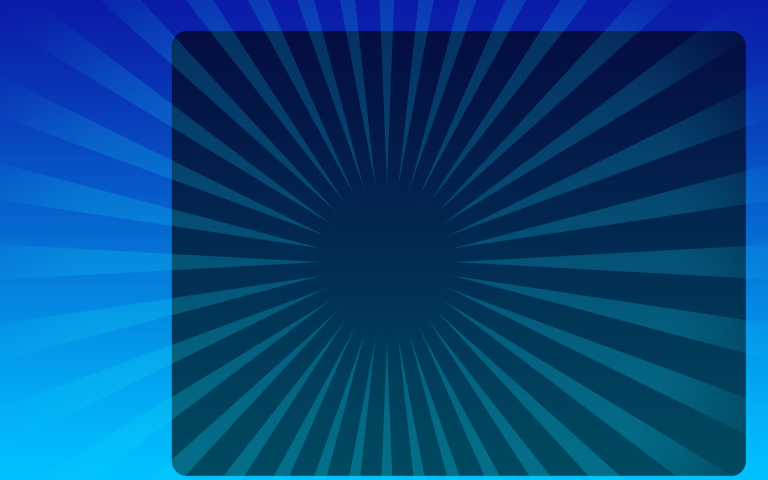
This background is drawn by a WebGL 2 fragment shader. Its source:

```glsl
#version 300 es
precision highp float;
// Blue sunburst of tapered rays over a dark translucent rounded panel.

uniform vec2 u_resolution;
out vec4 outColor;

const float TAU = 6.2831853;
const vec3 SKY_TOP = vec3(0.04, 0.10, 0.66);
const vec3 SKY_BOTTOM = vec3(0.0, 0.76, 1.0);
const vec3 RAY_COLOR = vec3(0.05, 0.82, 0.95);

// Signed distance to a box with rounded corners.
float roundedBox(vec2 p, vec2 halfSize, float radius) {
    vec2 q = abs(p) - halfSize + radius;
    return length(max(q, 0.0)) + min(max(q.x, q.y), 0.0) - radius;
}

// Antialiased coverage of a signed distance.
float coverage(float dist, float pixel) {
    return 1.0 - smoothstep(-0.75 * pixel, 0.75 * pixel, dist);
}

// Distance to the nearest of count wedges whose tips lie on a circle.
float rayDistance(vec2 p, float count, float tipRadius, float slope) {
    float sector = TAU / count;
    float angle = mod(atan(p.y, p.x) + 0.5 * sector, sector) - 0.5 * sector;
    vec2 local = length(p) * vec2(cos(angle), sin(angle));
    return abs(local.y) - slope * (local.x - tipRadius);
}

// Vertical sky gradient, height running from 0 to 1.
vec3 skyColor(float height) {
    float depth = 1.0 - height;
    return mix(SKY_TOP, SKY_BOTTOM, mix(depth, smoothstep(0.0, 1.0, depth), 0.3));
}

void main() {
    // One unit is the canvas height.
    vec2 uv = gl_FragCoord.xy / u_resolution.y;
    float pixel = 1.0 / u_resolution.y;
    vec3 color = skyColor(uv.y);

    // Dark panel
    float panel = roundedBox(uv - vec2(0.956, 0.472), vec2(0.598, 0.4635), 0.031);
    color *= mix(1.0, 0.38, coverage(panel, pixel));

    // Rays, slightly narrowed sideways and fading outward
    vec2 fromCenter = uv - vec2(0.806, 0.454);
    float rays = rayDistance(fromCenter / vec2(0.85, 1.0), 36.0, 0.165, 0.047);
    float fade = 1.0 - smoothstep(0.58, 0.95, length(fromCenter));
    float opacity = mix(0.28, 0.18, uv.y) * fade;
    color = mix(color, RAY_COLOR, coverage(rays, pixel) * opacity);

    outColor = vec4(color, 1.0);
}
```
